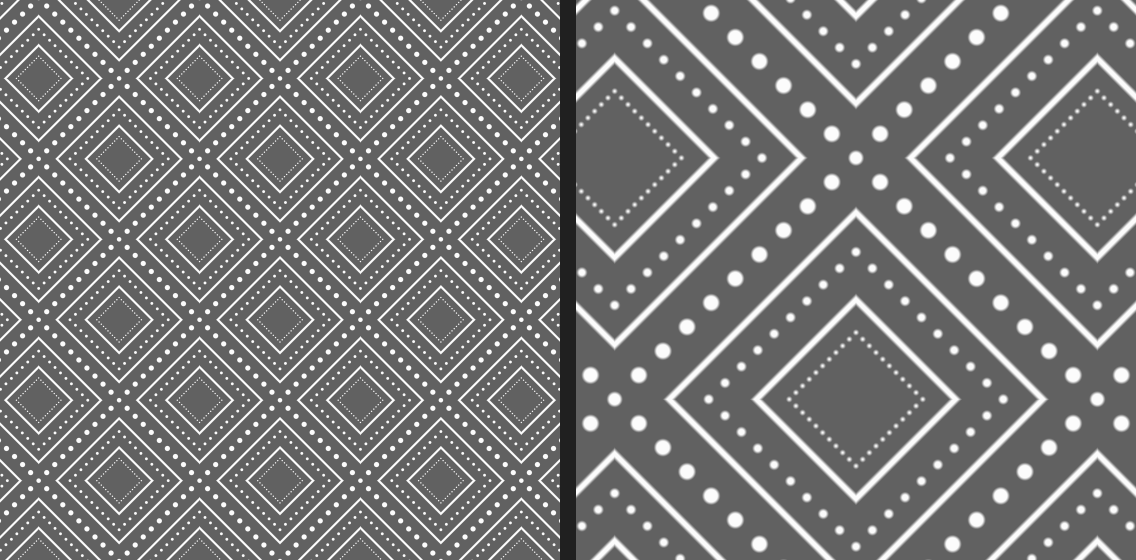
Left, the full canvas; right, a detail of the centre.
Reproduce this pattern procedurally as a three.js fragment shader.

```glsl
// Diagonal lattice of nested diamonds in off-white on dark grey.
// The plane is turned 45 degrees and folded into square cells; each cell
// holds two outlines, two dotted squares and a dotted border.
varying vec2 vUv;

// Ink coverage for a signed distance, with a soft edge
float coverage(float d) {
  return 1.0 - smoothstep(-0.0012, 0.0012, d);
}

// Distance to the outline of a square of the given half side
float squareOutline(vec2 p, float halfSide) {
  return abs(max(p.x, p.y) - halfSide);
}

// Distance to the nearest dot centre along a square, with dots on its corners
float squareDots(vec2 p, float halfSide, float intervals) {
  float pitch = 2.0 * halfSide / intervals;
  float along = mod(min(p.x, p.y) + halfSide + 0.5 * pitch, pitch) - 0.5 * pitch;
  return length(vec2(along, max(p.x, p.y) - halfSide));
}

void main() {
  // Rotated lattice, folded into one quadrant of a cell
  float cell = 0.2873 / sqrt(2.0);
  vec2 p = vUv - vec2(0.5, 0.429);
  vec2 turned = vec2(p.x + p.y, p.x - p.y) / sqrt(2.0);
  vec2 q = abs(mod(turned + 0.5 * cell, cell) - 0.5 * cell);

  // Solid outlines
  float line = min(squareOutline(q, 0.0786), squareOutline(q, 0.0419));
  float ink = coverage(line - 0.0019);

  // Fine and medium dotted squares
  ink = max(ink, coverage(squareDots(q, 0.0281, 10.0) - 0.0011));
  ink = max(ink, coverage(squareDots(q, 0.0620, 9.0) - 0.0025));

  // Large dots between cells, slightly smaller where the rows cross
  float largeRadius = mix(0.0046, 0.0040, step(0.45 * cell, min(q.x, q.y)));
  ink = max(ink, coverage(squareDots(q, 0.5 * cell, 10.0) - largeRadius));

  gl_FragColor = vec4(mix(vec3(0.38), vec3(0.99), ink), 1.0);
}
```
